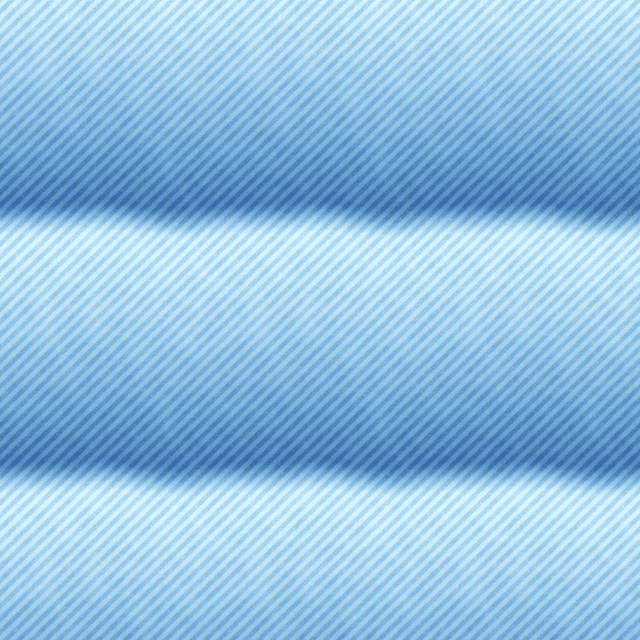
Give the GLSL for this pattern, as a Shadertoy shader.

```glsl
#define TILES_ACROSS 3.0
#define FOLD_HEIGHT 0.404
#define FOLD_TOP 0.372
#define STRIPES_ACROSS 48.0
#define STRIPES_PER_FOLD 20.0
#define STRIPE_CONTRAST 0.22
#define MOTTLE 0.16
#define GRAIN 0.14
#define DEEP_BLUE vec3(0.22, 0.42, 0.66)
#define MID_BLUE vec3(0.49, 0.71, 0.87)
#define PALE_BLUE vec3(0.81, 0.94, 0.995)

const float TAU = 6.2831853;

vec2 hash22(vec2 p) {
    vec3 q = fract(p.xyx * vec3(0.1031, 0.1030, 0.0973));
    q += dot(q, q.yzx + 33.33);
    return fract((q.xx + q.yz) * q.zy);
}

// Distance to the nearest feature point, wrapping once per tile
float cellular(vec2 tile, vec2 cells) {
    vec2 p = tile * cells;
    vec2 base = floor(p);
    float nearest = 2.0;
    for (int y = -1; y <= 1; y++) {
        for (int x = -1; x <= 1; x++) {
            vec2 cell = base + vec2(x, y);
            vec2 point = cell + hash22(mod(cell, cells) + 7.0);
            nearest = min(nearest, distance(p, point));
        }
    }
    return nearest;
}

// Slow ramp into shadow, then a quick soft return to light
float foldShade(float phase) {
    float ramp = pow(min(phase / 0.87, 1.0), 1.4);
    return ramp * (1.0 - smoothstep(0.86, 1.0, phase));
}

vec3 bluePalette(float tone) {
    vec3 lower = mix(DEEP_BLUE, MID_BLUE, clamp(tone * 2.0, 0.0, 1.0));
    return mix(lower, PALE_BLUE, clamp(tone * 2.0 - 1.0, 0.0, 1.1));
}

void mainImage(out vec4 fragColor, in vec2 fragCoord) {
    vec2 uv = fragCoord / iResolution.y;
    float fold = (1.0 - uv.y - FOLD_TOP) / FOLD_HEIGHT;
    vec2 tile = vec2(uv.x * TILES_ACROSS, fold);

    // Gently uneven fold edge
    float angle = tile.x * TAU;
    float wobble = 0.012 * cos(angle - 2.4) + 0.005 * sin(2.0 * angle + 1.0);
    float shade = foldShade(fract(fold + wobble));

    // Diagonal stripes
    float stripe = uv.x * STRIPES_ACROSS + fold * STRIPES_PER_FOLD;
    float blur = fwidth(stripe) * 0.75;
    float light = smoothstep(0.25 - blur, 0.25 + blur, abs(fract(stripe) - 0.5));

    // Cloudy wear, strongest in the dark stripes, and fine grain
    float clouds = 0.6 * cellular(tile, vec2(9.0, 11.0))
                 + 0.4 * cellular(tile + 0.37, vec2(26.0, 32.0)) - 0.48;
    float grain = cellular(tile, vec2(90.0, 110.0)) - 0.48;

    float tone = 0.95 - 0.82 * shade;
    tone += STRIPE_CONTRAST * (light - 0.5);
    tone += MOTTLE * clouds * mix(1.2, 0.7, light);
    tone += GRAIN * grain * mix(1.1, 0.7, light);

    fragColor = vec4(clamp(bluePalette(tone), 0.0, 1.0), 1.0);
}
```
